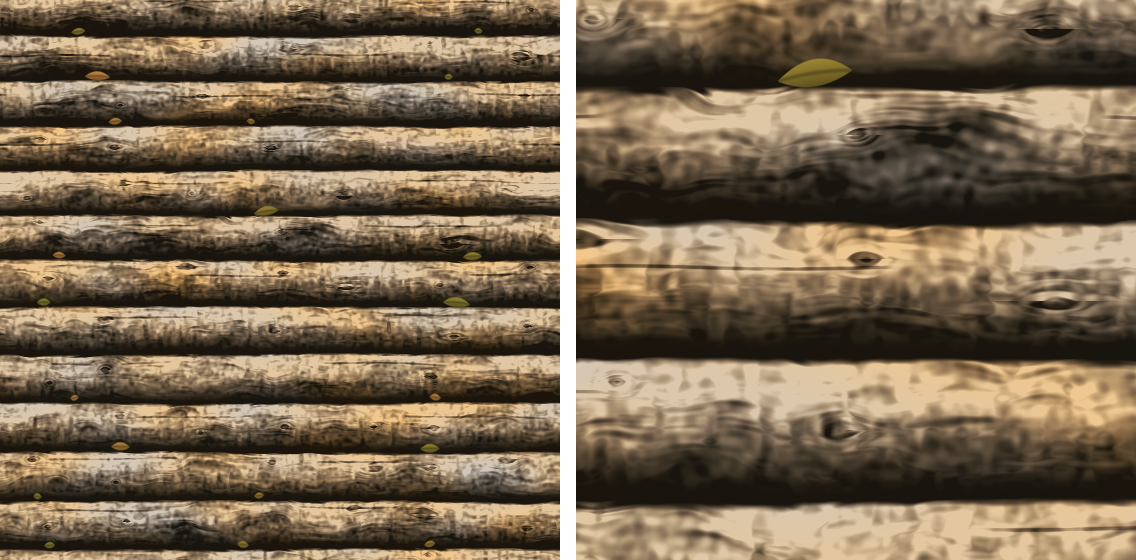
Left, the full canvas; right, a detail of the centre.
A Shadertoy shader for this texture:

```glsl
const float TAU = 6.2831853;
const float LOGS = 12.0;          // logs down the canvas
const float SHIFT = 0.34;         // height of the lowest gap, in logs
const float SPACING_WARP = 0.10;  // uneven log thickness
const float BLOTCH = 0.17;
const float GRAIN = 0.13;
const float SPECKLE = 0.09;
const float STAIN = 0.33;
const float KNOT_CELLS = 7.0;     // possible knots per log
const float KNOT_CHANCE = 0.62;
const float LEAF_CELLS = 3.0;     // possible leaves per gap
const float LEAF_CHANCE = 0.5;
const vec3 LEAF_GREEN = vec3(0.44, 0.42, 0.14);
const vec3 LEAF_BROWN = vec3(0.62, 0.43, 0.20);
const vec3 WOOD[6] = vec3[6](
    vec3(0.10, 0.08, 0.05), vec3(0.24, 0.20, 0.14), vec3(0.38, 0.31, 0.23),
    vec3(0.55, 0.45, 0.34), vec3(0.72, 0.61, 0.46), vec3(0.89, 0.78, 0.63));

vec3 hash3(vec3 p) {
    p = fract(p * vec3(0.1031, 0.1030, 0.0973));
    p += dot(p, p.yxz + 33.33);
    return fract((p.xxy + p.yxx) * p.zyx);
}

// Cellular noise: signed bumps around jittered points, periodic in x
float cells(vec2 p, vec2 freq, float seed) {
    p *= freq;
    vec2 base = floor(p);
    float sum = 0.0;
    for (int j = -1; j <= 1; j++)
    for (int i = -1; i <= 1; i++) {
        vec2 id = base + vec2(i, j);
        vec3 h = hash3(vec3(mod(id.x, freq.x), id.y, seed));
        vec2 d = id + h.xy - p;
        float w = max(0.0, 1.0 - dot(d, d));
        sum += (2.0 * h.z - 1.0) * w * w;
    }
    return 2.0 * sum;
}

// Offset from the knot of this cell, scaled so that its rim has length 1
vec2 knotOffset(vec2 p, float seed) {
    float id = floor(p.x * KNOT_CELLS);
    vec3 h = hash3(vec3(id, seed, 71.0));
    vec3 k = hash3(vec3(id, seed, 29.0));
    if (k.x > KNOT_CHANCE) return vec2(9.0);
    vec2 center = vec2((id + 0.3 + 0.4 * h.x) / KNOT_CELLS, 0.35 + 0.5 * h.y);
    float size = mix(0.07, 0.25, h.z * h.z);
    return (p - center) * vec2(LOGS, 1.5) / size;
}

vec3 woodRamp(float tone) {
    float t = clamp(tone, 0.0, 0.999) * 5.0;
    int i = int(t);
    return mix(WOOD[i], WOOD[i + 1], fract(t));
}

// Fallen leaf lying just above a gap; alpha holds coverage
vec4 leaf(float x, float v, float px) {
    float gap = floor(v + 0.5);
    float id = floor(x * LEAF_CELLS);
    vec3 h = hash3(vec3(id, mod(gap, LOGS), 13.0));
    vec3 k = hash3(vec3(id, mod(gap, LOGS), 47.0));
    float len = mix(0.09, 0.38, k.x * k.x);
    vec2 d = vec2((x - (id + 0.2 + 0.6 * h.x) / LEAF_CELLS) * LOGS, v - gap - 0.09);
    d.y += (h.y - 0.5) * 0.3 * d.x + 0.3 * d.x * d.x;
    float along = d.x / len;
    float halfWidth = (0.04 + 0.22 * len) * (1.0 - along * along);
    float cover = smoothstep(px, -px, abs(d.y) - halfWidth) * step(abs(along), 1.0);
    float vein = smoothstep(0.0, 0.02 + px, abs(d.y));
    vec3 color = mix(LEAF_GREEN, LEAF_BROWN, k.y) * (0.75 + 0.25 * vein + 2.5 * d.y);
    return vec4(color, cover * step(h.z, LEAF_CHANCE));
}

void mainImage(out vec4 fragColor, in vec2 fragCoord) {
    vec2 uv = fragCoord / iResolution.xy;
    float px = LOGS / iResolution.y;

    // Stack of logs: f runs from 0 at the bottom of a log to 1 at its top
    float v = uv.y * LOGS - SHIFT + SPACING_WARP * cos(TAU * uv.y + 0.15);
    v += 0.015 * sin(TAU * (uv.x + 3.0 * uv.y)) + 0.008 * sin(TAU * (3.0 * uv.x + 5.0 * uv.y));
    float row = mod(floor(v), LOGS);
    float f = fract(v);
    vec3 logHash = hash3(vec3(row, 5.0, 9.0));
    float seed = row * 7.0 + 1.0;
    vec2 p = vec2(uv.x, f);

    // Grain that bends around knots
    vec2 knot = knotOffset(p, row);
    float r = length(knot);
    float nearKnot = exp(-0.35 * r * r);
    float blotch = cells(p, vec2(13.0, 2.2), seed) + 0.6 * cells(p, vec2(37.0, 5.0), seed + 1.0);
    vec2 bent = p + vec2(0.0, 0.05 * blotch - 0.12 * sign(knot.y) * nearKnot);
    float grain = cells(bent, vec2(16.0, 13.0), seed + 2.0)
                + 0.8 * cells(bent, vec2(44.0, 27.0), seed + 3.0);
    float speckle = cells(p, vec2(170.0, 15.0), seed + 4.0);
    float marks = cells(p, vec2(150.0, 3.5), seed + 5.0);

    // Round shading, weathered underside and upright tool marks
    float tone = 0.99 * smoothstep(-0.08, 0.82, f) + 0.10 * (logHash.x - 0.5);
    float stain = smoothstep(-0.15, 0.55, 0.6 * blotch + 0.32 * marks + 0.25 * grain + 0.9 * (0.5 - f));
    float relief = 0.35 + 0.65 * smoothstep(0.0, 0.6, f);
    tone += relief * (BLOTCH * blotch + GRAIN * grain + SPECKLE * speckle - STAIN * stain);

    // Knots: dark core with fading rings
    tone -= 0.38 * smoothstep(1.1, 0.2, r + 0.25 * grain);
    tone += 0.14 * sin(7.0 * r + grain) * nearKnot;

    // Long drying crack, broken along its length
    float crackY = 0.55 + 0.3 * logHash.y + 0.03 * sin(TAU * (uv.x + logHash.z))
                 + 0.012 * sin(TAU * (5.0 * uv.x + logHash.x));
    float broken = smoothstep(0.1, 0.6, sin(TAU * (2.0 * uv.x + logHash.y)) + 0.4 * blotch);
    tone -= 0.4 * broken * smoothstep(0.012 + px, 0.006, abs(f - crackY));

    // Dark gap between logs
    tone *= smoothstep(0.0, 0.16, f - 0.025 - 0.02 * speckle);
    tone *= smoothstep(1.0, 0.93, f + 0.012 * grain);

    vec3 color = woodRamp(tone);
    color *= 1.0 + vec3(0.04, 0.0, -0.08) * cells(p, vec2(9.0, 1.5), seed + 6.0);
    vec4 litter = leaf(uv.x, v, px);
    fragColor = vec4(mix(color, litter.rgb, litter.a), 1.0);
}
```
